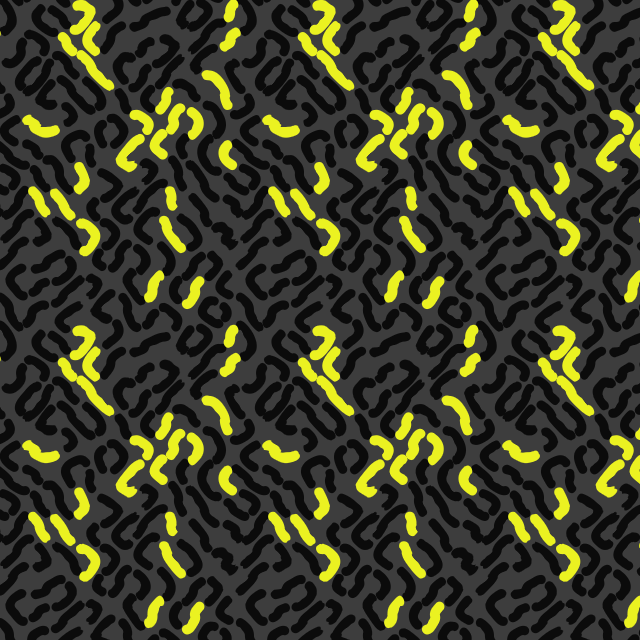
Write a Shadertoy shader that draws this pattern.

```glsl
// Short round-capped worms, black and yellow, packed evenly on dark grey.
// Quarter arcs of random tiles form winding paths, each path is cut into
// single worms, and periodic layered sines bend the grid out of line.

const float PI = 3.14159265;
const vec2 REPEAT = vec2(9.0, 12.0);   // cells in one repeat of the pattern

float hash(vec2 cell, float seed) {
    vec3 p = fract(vec3(mod(cell, REPEAT), seed).xyx * vec3(0.1031, 0.1030, 0.0973) + seed * 0.137);
    p += dot(p, p.yzx + 33.33);
    return fract((p.x + p.y) * p.z);
}

// Canvas position to bent grid position, one unit per cell.
vec2 bend(vec2 uv) {
    vec2 g = uv * vec2(24.0, 23.6);
    vec2 k = g * 2.0 * PI / REPEAT;
    return g + 0.24 * vec2(sin(2.0 * k.y + k.x + 0.6), -sin(2.0 * k.x - k.y + 1.9))
             + 0.10 * vec2(sin(3.0 * k.y - 2.0 * k.x + 4.0), sin(3.0 * k.x + k.y + 2.2));
}

// Which diagonal pair of corners carries the arcs of a cell: 0 or 1.
float turn(vec2 cell) {
    return step(0.5, hash(cell, 3.0));
}

// Vector from m to the part of a corner arc between two quarter-turn fractions.
vec2 toArc(vec2 m, float from, float to) {
    float a = clamp(atan(m.y, m.x) / (0.5 * PI), from, to);
    float bulge = sin(PI * a);
    float radius = 0.5 - 0.06 * bulge * bulge;
    return m - radius * vec2(cos(0.5 * PI * a), sin(0.5 * PI * a));
}

// Length of a grid vector measured on the canvas.
float canvasLength(vec2 v, mat2 jacobian) {
    return dot(v, v) / max(length(v * jacobian), 1e-5);
}

// Keep the nearest black (x) and yellow (y) edge; the worm id sets the colour.
void addWorm(inout vec2 edges, float d, vec2 id) {
    if (hash(id, 7.0) < 0.23) edges.y = min(edges.y, d - 0.0077);
    else edges.x = min(edges.x, d - 0.0071);
}

void mainImage(out vec4 fragColor, in vec2 fragCoord) {
    vec2 uv = fragCoord / iResolution.y;
    float pixel = 1.0 / iResolution.y;
    vec2 q = bend(uv);
    float e = 0.001;
    mat2 jacobian = mat2(bend(uv + vec2(e, 0.0)) - q, bend(uv + vec2(0.0, e)) - q) / e;

    vec2 edges = vec2(1.0);
    for (int j = -1; j <= 1; j++)
    for (int i = -1; i <= 1; i++) {
        vec2 cell = floor(q) + vec2(i, j);
        for (float side = 0.0; side < 1.5; side++) {
            // One arc per side, mirrored so that its corner is the origin.
            vec2 corner = vec2(side, abs(side - turn(cell)));
            vec2 flip = 1.0 - 2.0 * corner;
            vec2 m = (q - cell - corner) * flip;

            // The cut slides along the path; both neighbours share it.
            float slide = (hash(cell + vec2(side, 0.0), 11.0) - 0.5) * 0.9;
            slide *= 2.0 * side - 1.0;
            float halfGap = 0.29;

            // Worm centred on the horizontal edge of this arc.
            vec2 own = toArc(m, 0.0, min(1.0, 1.0 + slide - halfGap)) * flip;
            addWorm(edges, canvasLength(own, jacobian), cell + vec2(0.0, corner.y));

            // Tail of the worm that reaches in from the next cell.
            float tail = -slide - halfGap;
            if (tail > 0.0) {
                vec2 next = cell + vec2(2.0 * side - 1.0, 0.0);
                vec2 id = next + vec2(0.0, abs(1.0 - side - turn(next)));
                vec2 rest = toArc(m, 1.0 - tail, 1.0) * flip;
                addWorm(edges, canvasLength(rest, jacobian), id);
            }
        }
    }

    // Smooth edges about one pixel wide.
    vec2 cover = clamp(0.5 - edges / pixel, 0.0, 1.0);
    vec3 color = mix(vec3(0.24), vec3(0.045), cover.x);
    color = mix(color, vec3(0.92, 0.95, 0.13), cover.y);
    fragColor = vec4(color, 1.0);
}
```
